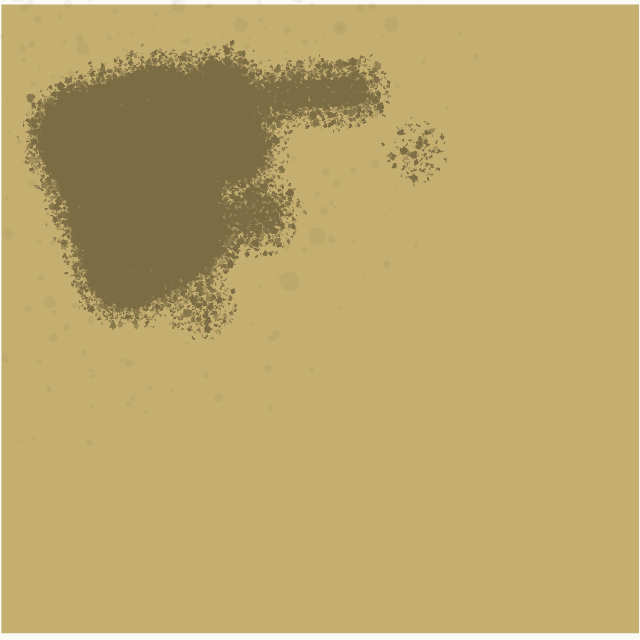
Give the GLSL for this background, as a three.js fragment shader.

```glsl
// A tan sheet with a thin white margin, a dark sprayed patch and faint stains.
// Soft strokes give a spray density; jagged flakes are scattered by hash where
// that density allows, around a solid core. Pale discs fade from the top left.

#define PAPER vec3(0.770, 0.682, 0.440)
#define PAINT vec3(0.482, 0.422, 0.268)
#define MARGIN vec3(0.985, 0.985, 0.965)
#define SPREAD 0.026        // half width of the sprayed edge
#define FLAKE_CELLS 92.0    // cells across for the largest flakes
#define FLAKE_LAYERS 3
#define RAGGED 0.0042       // how far flake outlines are torn
#define STAIN_CELLS 16.0    // cells across for the largest stains
#define STAIN_TONE 0.035
#define EDGE 0.0010         // edge smoothing

varying vec2 vUv;

float hash(vec2 p) {
  vec3 q = fract(vec3(p.xyx) * 0.1031);
  q += dot(q, q.yzx + 33.33);
  return fract((q.x + q.y) * q.z);
}

vec2 hash2(vec2 p) {
  return vec2(hash(p + 17.3), hash(p + 61.7));
}

float gradientAt(vec2 cell, vec2 offset) {
  float angle = 6.28318 * hash(cell);
  return dot(vec2(cos(angle), sin(angle)), offset);
}

float gradientNoise(vec2 p) {
  vec2 i = floor(p), f = fract(p);
  vec2 u = f * f * f * (f * (f * 6.0 - 15.0) + 10.0);
  vec2 e = vec2(1.0, 0.0);
  float low = mix(gradientAt(i, f), gradientAt(i + e, f - e), u.x);
  float high = mix(gradientAt(i + e.yx, f - e.yx), gradientAt(i + 1.0, f - 1.0), u.x);
  return mix(low, high, u.y);
}

// Bare share left by one capsule stroke of spray
float bare(vec2 p, vec2 a, vec2 b, float radius, float strength) {
  vec2 ab = b - a;
  float t = clamp(dot(p - a, ab) / max(dot(ab, ab), 0.00001), 0.0, 1.0);
  float d = length(p - a - ab * t) - radius;
  return 1.0 - strength * (1.0 - smoothstep(-SPREAD, SPREAD, d));
}

float sprayDensity(vec2 p) {
  // main patch
  float open = bare(p, vec2(0.137, 0.785), vec2(0.247, 0.822), 0.088, 1.0);
  open *= bare(p, vec2(0.141, 0.779), vec2(0.198, 0.583), 0.079, 1.0);
  open *= bare(p, vec2(0.260, 0.740), vec2(0.275, 0.638), 0.091, 1.0);
  open *= bare(p, vec2(0.345, 0.857), vec2(0.371, 0.766), 0.061, 1.0);
  // right bulge, lower fringe, arm and loose cluster
  open *= bare(p, vec2(0.402, 0.668), vec2(0.398, 0.665), 0.052, 0.90);
  open *= bare(p, vec2(0.290, 0.530), vec2(0.322, 0.520), 0.036, 0.60);
  open *= bare(p, vec2(0.430, 0.850), vec2(0.552, 0.858), 0.040, 0.95);
  open *= bare(p, vec2(0.647, 0.763), vec2(0.649, 0.760), 0.033, 0.35);
  return 1.0 - open;
}

// One grid of jittered flakes, kept where the spray is dense enough
float flakes(vec2 p, float cells, float seed) {
  float cover = 0.0;
  vec2 home = floor(p * cells);
  for (int y = -1; y <= 1; y++) {
    for (int x = -1; x <= 1; x++) {
      vec2 cell = home + vec2(float(x), float(y));
      vec2 key = cell + seed;
      vec2 centre = (cell + hash2(key)) / cells;
      if (hash(key + 5.1) < sprayDensity(centre)) {
        float size = hash(key + 29.9);
        float radius = mix(0.20, 0.58, size) / cells;
        float opacity = 1.0 - 0.65 * pow(hash(key + 83.2), 3.0);
        float d = length(p - centre) - radius;
        cover = max(cover, opacity * (1.0 - smoothstep(-EDGE, EDGE, d)));
      }
    }
  }
  return cover;
}

// Pale overlapping discs that thin out away from the top left corner
float stains(vec2 p, float cells) {
  float tone = 0.0;
  vec2 home = floor(p * cells);
  for (int y = -1; y <= 1; y++) {
    for (int x = -1; x <= 1; x++) {
      vec2 cell = home + vec2(float(x), float(y));
      vec2 centre = (cell + hash2(cell + cells)) / cells;
      float reach = length(centre - vec2(0.0, 1.0));
      float chance = 0.45 * (1.0 - smoothstep(0.50, 0.82, reach));
      float size = hash(cell + cells + 41.0);
      float radius = mix(0.07, 0.25, size * size) / cells;
      float disc = 1.0 - smoothstep(-EDGE, EDGE, length(p - centre) - radius);
      tone += disc * step(hash(cell + cells + 9.0), chance);
    }
  }
  return tone;
}

void main() {
  vec2 p = vUv;

  // torn coordinates give flakes and core their jagged outlines
  vec2 tear = vec2(gradientNoise(p * 190.0), gradientNoise(p * 190.0 + 71.0));
  vec2 torn = p + RAGGED * tear;
  float grain = gradientNoise(p * 150.0 + 37.0);
  float paint = smoothstep(0.80, 0.90, sprayDensity(torn) + 0.22 * grain);
  float cells = FLAKE_CELLS;
  for (int i = 0; i < FLAKE_LAYERS; i++) {
    paint = max(paint, flakes(torn, cells, 13.0 * float(i)));
    cells *= 1.65;
  }

  // white margin around the sheet
  vec2 lower = smoothstep(vec2(-EDGE), vec2(EDGE), p - vec2(0.0022, 0.0105));
  vec2 upper = smoothstep(vec2(-EDGE), vec2(EDGE), vec2(0.9985, 0.993) - p);
  vec3 color = mix(MARGIN, PAPER, lower.x * lower.y * upper.x * upper.y);

  float stain = stains(p, STAIN_CELLS) + stains(p, STAIN_CELLS * 2.2);
  color *= 1.0 - STAIN_TONE * min(stain, 2.0);
  gl_FragColor = vec4(mix(color, PAINT, paint), 1.0);
}
```
